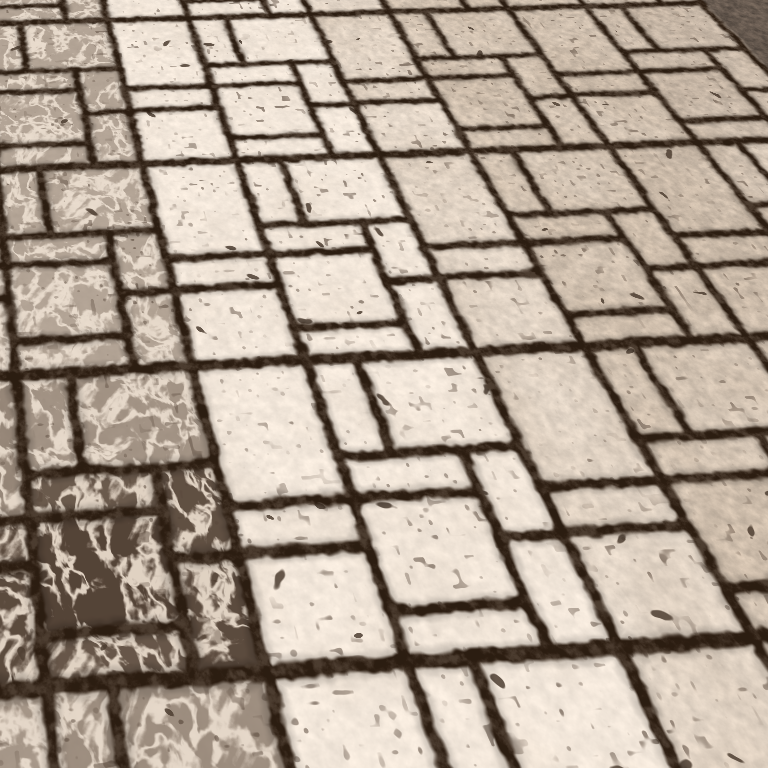
Write a Shadertoy shader that draws this texture.

```glsl
// Stone paving seen at a slant: one block of ten rectangular slabs repeats in rows.
// Each point is projected onto the ground plane, its slab is found by splitting the
// unit block, and a rounded box distance separates stone from dark joint.

// Ground projection: p = (ORIGIN + u*AXIS_U + v*AXIS_V) / (1 + u*TILT.x + v*TILT.y)
const vec2 ORIGIN = vec2(0.3477, 0.125);
const vec2 AXIS_U = vec2(0.4766, 0.0362);
const vec2 AXIS_V = vec2(-0.0332, 0.5325);
const vec2 TILT = vec2(0.0229, 0.2565);

const float JOINT = 0.0165;      // half width of the joints, in blocks
const float MAIN_JOINT = 0.005;  // extra half width along block rows
const float CORNER = 0.014;
const float SOFTNESS = 0.0035;   // edge blur, in canvas units
const float PAVING_END = 3.0;    // asphalt lies beyond this column

const vec3 CREAM = vec3(0.955, 0.910, 0.860);
const vec3 TAN = vec3(0.800, 0.735, 0.665);
const vec3 GREY = vec3(0.650, 0.590, 0.540);
const vec3 GRIME = vec3(0.330, 0.265, 0.215);
const vec3 SOIL = vec3(0.170, 0.112, 0.065);
const vec3 SOIL_LIGHT = vec3(0.300, 0.240, 0.190);
const vec3 ASPHALT = vec3(0.400, 0.350, 0.310);

float hash(vec2 p) {
    vec3 q = fract(vec3(p.xyx) * 0.1031);
    q += dot(q, q.yzx + 33.33);
    return fract((q.x + q.y) * q.z);
}

float noise(vec2 p) {
    vec2 i = floor(p), f = fract(p);
    f = f * f * (3.0 - 2.0 * f);
    return mix(mix(hash(i), hash(i + vec2(1, 0)), f.x),
               mix(hash(i + vec2(0, 1)), hash(i + vec2(1, 1)), f.x), f.y);
}

float fbm(vec2 p) {
    float sum = 0.0, amp = 0.5;
    for (int i = 0; i < 4; i++) {
        sum += amp * noise(p);
        p = mat2(1.6, 1.2, -1.2, 1.6) * p + 7.3;
        amp *= 0.5;
    }
    return sum / 0.9375;
}

// Narrows a range to the side of a cut that holds x
vec2 cut(vec2 range, float at, float x) {
    return x < at ? vec2(range.x, min(range.y, at)) : vec2(max(range.x, at), range.y);
}

// Slab around a point of the unit block: (left, right, bottom, top)
vec4 slabAt(vec2 c) {
    vec2 x = cut(vec2(0, 1), 0.395, c.x), y = vec2(0, 1);
    if (c.x < 0.395) {
        y = cut(cut(y, 0.335, c.y), 0.485, c.y);
    } else {
        y = cut(y, 0.63, c.y);
        x = cut(x, c.y > 0.63 ? 0.575 : 0.80, c.x);
        if (c.y < 0.63) {
            y = c.x > 0.80 ? cut(y, 0.33, c.y) : cut(cut(y, 0.138, c.y), 0.485, c.y);
        }
    }
    return vec4(x, y);
}

// Sparse elongated chips and leaf scraps
float scraps(vec2 p) {
    vec2 id = floor(p);
    float turn = 6.2832 * hash(id + 5.1);
    vec2 d = fract(p) - 0.3 - 0.4 * vec2(hash(id + 1.7), hash(id + 8.3));
    d = mat2(cos(turn), sin(turn), -sin(turn), cos(turn)) * d;
    float size = 0.06 + 0.14 * hash(id + 3.9);
    float shape = length(d * vec2(1.0, 2.4)) + 0.12 * (noise(p * 9.0) - 0.5);
    return step(0.80, hash(id)) * (1.0 - smoothstep(size * 0.6, size, shape));
}

void mainImage(out vec4 fragColor, in vec2 fragCoord) {
    vec2 p = fragCoord / iResolution.xy;
    vec2 ground = inverse(mat2(AXIS_U - TILT.x * p, AXIS_V - TILT.y * p)) * (p - ORIGIN);
    float depth = 1.0 + dot(TILT, ground);
    float blur = max(SOFTNESS, 0.75 / iResolution.y) * depth / AXIS_U.x;

    // Slab and its uneven outline
    vec2 wobble = vec2(noise(ground * 19.0), noise(ground * 19.0 + 40.0)) - 0.5;
    vec2 uv = ground + 0.012 * wobble;
    vec2 block = floor(uv), cell = uv - block;
    vec4 slab = slabAt(cell);
    vec2 center = 0.5 * (slab.xz + slab.yw), id = block + center;
    vec2 halfSize = 0.5 * (slab.yw - slab.xz) - JOINT;
    vec2 q = abs(cell - center) - halfSize + CORNER;
    float dist = length(max(q, 0.0)) + min(max(q.x, q.y), 0.0) - CORNER;
    dist = max(dist, JOINT + MAIN_JOINT - min(cell.y, 1.0 - cell.y));
    dist += 0.010 * (noise(ground * 48.0) - 0.5);
    float stoneMask = 1.0 - smoothstep(-blur, blur, dist);

    // Stone tone: cream in the middle, tan to the right, random per slab
    float tone = hash(id * 37.0 + 11.0);
    float grain = fbm(ground * 42.0), cloud = fbm(ground * 5.0);
    float dull = 0.75 * smoothstep(0.95, 1.5, id.x) + 0.25 * tone * step(1.0, id.x);
    vec3 stone = mix(CREAM, TAN, clamp(dull + 0.5 * (cloud - 0.45), 0.0, 1.0));
    stone = mix(stone, GREY, 0.35 * smoothstep(1.9, 3.0, id.x) * tone);
    stone *= 1.0 + (0.12 + 0.16 * dull) * (grain - 0.5);

    // Left slabs: pale veins over grime, heaviest near the viewer
    float wear = step(id.x, 0.0) * mix(0.5, 1.0, exp(-7.0 * pow(id.y - 0.3, 2.0)));
    float ridge = 1.0 - abs(2.0 * fbm(ground * vec2(17.0, 13.0) + 2.5 * cloud) - 1.0);
    float vein = smoothstep(0.72, 0.96, ridge + 0.2 * (grain - 0.5));
    vec3 veined = mix(mix(TAN, GRIME, wear), mix(CREAM, TAN, 0.5), vein);
    stone = mix(stone, veined, min(1.0, 1.3 * wear));

    // Pits, scraps and dirty rims
    float pits = smoothstep(0.80, 0.92, noise(ground * 46.0)) * noise(ground * 9.0 + 3.0);
    stone = mix(stone, GRIME, 0.65 * pits);
    stone = mix(stone, SOIL_LIGHT, 0.85 * scraps(ground * 5.5));
    stone *= 1.0 - 0.16 * smoothstep(-0.028, 0.0, dist);

    vec3 color = mix(mix(SOIL, SOIL_LIGHT, smoothstep(0.35, 0.8, grain)), stone, stoneMask);
    vec3 road = ASPHALT * (0.7 + 0.6 * grain);
    color = mix(color, road, smoothstep(-blur, blur, uv.x - PAVING_END - 0.02));
    fragColor = vec4(color, 1.0);
}
```
